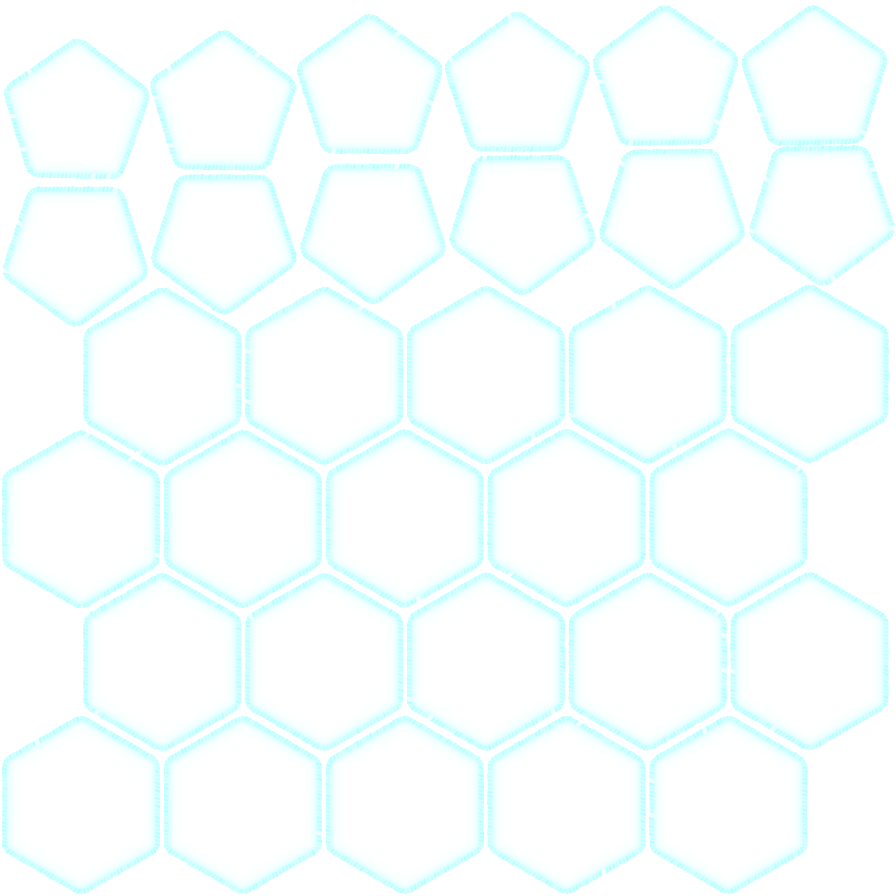
Reproduce this pattern procedurally as a Shadertoy shader.

```glsl
// Outlined cyan tiles on white: two drifting rows of pentagons above four
// staggered rows of hexagons. Each tile is a rounded polygon distance field,
// stroked just inside its edge with hatched ticks and a soft inner glow.

const float PI = 3.14159265;
const float UNITS = 768.0;          // design units across the canvas
const float PENT_APOTHEM = 55.0;
const float HEX_APOTHEM = 67.8;
const float CORNER = 13.0;
const float STROKE = 5.6;
const float TICK = 3.3;

float hash(vec2 p) {
    return fract(sin(dot(p, vec2(127.1, 311.7))) * 43758.5453);
}

// Returns signed distance, position along the side, and side index.
vec3 roundedPolygon(vec2 p, float sides, float apothem, float facing) {
    float sector = 2.0 * PI / sides;
    float angle = atan(p.y, p.x) - facing;
    float side = floor(angle / sector + 0.5);
    float folded = angle - side * sector;
    vec2 q = length(p) * vec2(cos(folded), sin(folded));
    float core = apothem - CORNER;
    vec2 e = vec2(q.x - core, max(abs(q.y) - core * tan(0.5 * sector), 0.0));
    float dist = length(max(e, 0.0)) + min(e.x, 0.0) - CORNER;
    return vec3(dist, q.y, mod(side + sides, sides));
}

// Red channel of one tile's hatched outline; white is 1.
float outlineTone(vec3 shape, float seed, float aa) {
    float depth = -shape.x;
    float along = (shape.y + 0.25 * depth) / TICK + 50.0;
    vec2 id = vec2(floor(along), shape.z + 7.0 * seed);
    float rnd = hash(id);

    // Ticks vary in tone, with pale seams and a few worn spots
    float tone = mix(0.72, 0.81, rnd);
    float seam = 1.0 - smoothstep(0.06, 0.24, 0.5 - abs(fract(along) - 0.5));
    tone = mix(tone, 0.88, 0.75 * seam);
    tone = mix(tone, 0.95, step(0.975, hash(id + 31.7)));
    tone = mix(tone, 0.89, smoothstep(0.55, 1.0, depth / STROKE));

    // Inner glow, then the ragged outer edge
    float glow = 1.0 - 0.10 * exp(-max(depth - STROKE, 0.0) / 3.2);
    tone = mix(tone, glow, smoothstep(-0.5, 0.5, (depth - STROKE) / aa));
    float ragged = 0.7 * (hash(id + 5.3) - 0.3);
    float inside = smoothstep(-0.5, 0.5, (depth - ragged) / aa);
    return mix(1.0, tone, inside);
}

// Uneven, rising placement of the pentagons; y runs downward.
vec2 pentagonCenter(float col, bool lower) {
    float left = 1.0 - col / 5.0;
    float bow = col * (5.0 - col);
    if (lower)
        return vec2(64.5 + 128.0 * col - 0.15 * bow, 180.0 + 35.0 * pow(left, 1.6));
    float wobble = -9.0 * col * exp(-col) * cos(PI * col);
    return vec2(65.5 + 126.6 * col - 0.3 * bow, 69.0 + 29.0 * left * left + wobble);
}

// Staggered honeycomb whose upper rows tilt slightly; rows count from the bottom.
vec2 hexagonCenter(float col, float row) {
    float x = 69.5 + 138.7 * col + 69.6 * mod(row, 2.0);
    return vec2(x, 690.0 - 122.4 * row - 0.2 * row * col);
}

void mainImage(out vec4 fragColor, in vec2 fragCoord) {
    vec2 p = fragCoord / iResolution.xy * UNITS;
    p.y = UNITS - p.y;
    float aa = UNITS / iResolution.y;
    float red = 1.0;

    // Pentagons: the upper row points up, the lower row points down
    for (int row = 0; row < 2; row++) {
        for (int col = 0; col < 6; col++) {
            bool lower = row == 1;
            float c = float(col);
            float tilt = lower ? -0.003 * c : mix(0.02, -0.025, c / 5.0);
            float facing = (lower ? -0.5 : 0.5) * PI + tilt;
            vec2 local = p - pentagonCenter(c, lower);
            vec3 shape = roundedPolygon(local, 5.0, PENT_APOTHEM, facing);
            red = min(red, outlineTone(shape, c + 6.0 * float(row), aa));
        }
    }

    // Hexagons
    for (int row = 0; row < 4; row++) {
        for (int col = 0; col < 5; col++) {
            float c = float(col), r = float(row);
            vec2 local = p - hexagonCenter(c, r);
            vec3 shape = roundedPolygon(local, 6.0, HEX_APOTHEM, 0.0);
            red = min(red, outlineTone(shape, 12.0 + c + 5.0 * r, aa));
        }
    }

    fragColor = vec4(red, 1.0, 1.0, 1.0);
}
```
